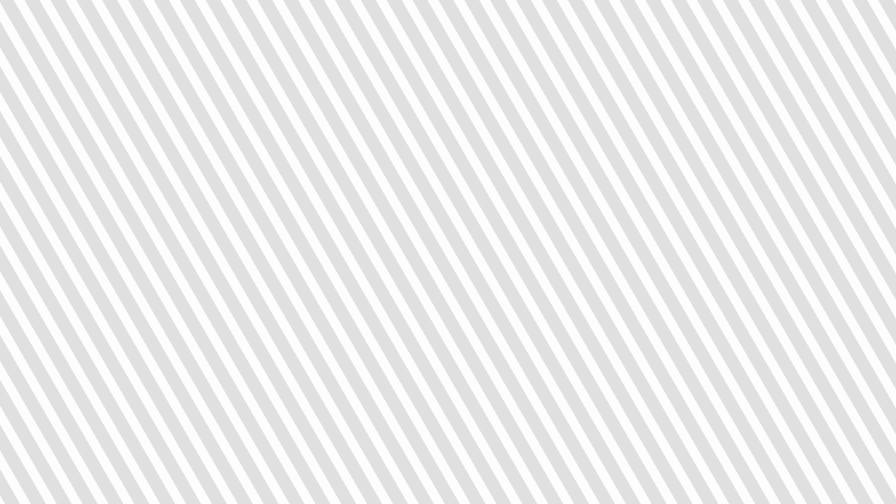
This pattern is drawn by a WebGL 1 fragment shader. Its source:

```glsl
precision highp float;

uniform vec2 u_resolution;

const float STRIPES_PER_WIDTH = 40.0;  // periods along the normal, per canvas width
const float NORMAL_ANGLE = 30.0;       // degrees above horizontal
const float GREY_SHARE = 0.58;         // grey part of each period
const float PHASE = 0.803;             // offset at the lower left, in periods
const vec3 GREY = vec3(0.878);
const vec3 WHITE = vec3(0.994);

// Signed distance to the nearest grey band, in periods (negative inside).
float bandDistance(float t) {
  float fromCentre = abs(fract(t - 0.5 * GREY_SHARE + 0.5) - 0.5);
  return fromCentre - 0.5 * GREY_SHARE;
}

void main() {
  vec2 p = gl_FragCoord.xy / u_resolution.x;
  float angle = radians(NORMAL_ANGLE);
  vec2 normal = vec2(cos(angle), sin(angle));

  float t = dot(p, normal) * STRIPES_PER_WIDTH + PHASE;

  // One-pixel edge smoothing
  float pixel = STRIPES_PER_WIDTH / u_resolution.x;
  float grey = clamp(0.5 - bandDistance(t) / pixel, 0.0, 1.0);

  gl_FragColor = vec4(mix(WHITE, GREY, grey), 1.0);
}
```
